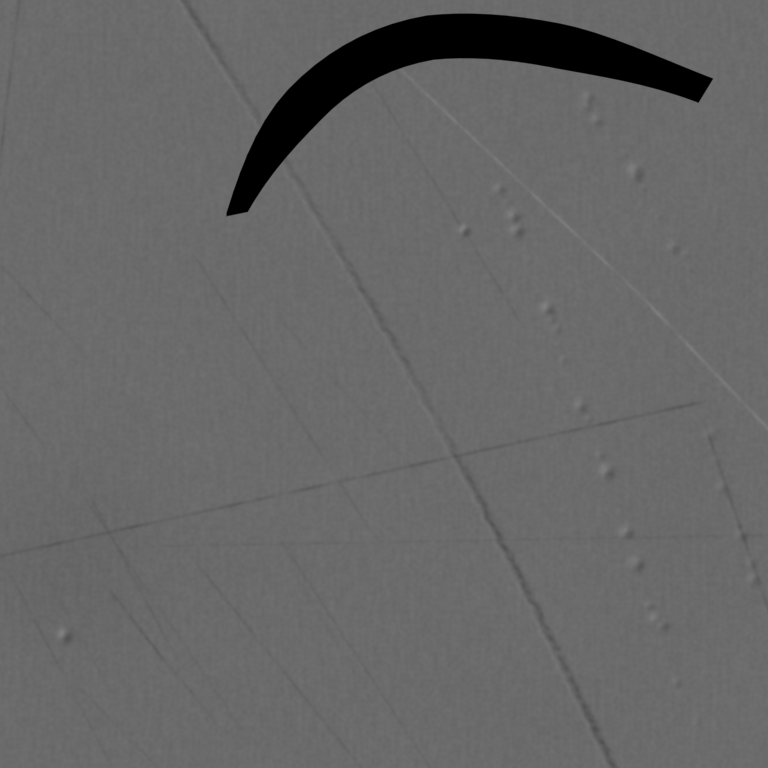
Write a Shadertoy shader that draws this texture.

```glsl
// A scuffed grey metal plate crossed by fine scratches, with a black curved band on top.
// Gradient noise makes the grain, soft line profiles make the scratches and dents,
// and two joined quadratic curves with a varying radius make the band.

float hash(vec2 p) {
    vec3 q = fract(p.xyx * 0.1031);
    q += dot(q, q.yzx + 33.33);
    return fract((q.x + q.y) * q.z);
}

vec2 gradient(vec2 cell) {
    float angle = 6.2832 * hash(cell);
    return vec2(cos(angle), sin(angle));
}

float gradientNoise(vec2 p) {
    vec2 i = floor(p), f = p - i, u = f * f * f * (f * (f * 6.0 - 15.0) + 10.0);
    vec2 e = vec2(0.0, 1.0);
    float low = mix(dot(gradient(i), f), dot(gradient(i + e.yx), f - e.yx), u.x);
    float high = mix(dot(gradient(i + e), f - e), dot(gradient(i + 1.0), f - 1.0), u.x);
    return mix(low, high, u.y);
}

// Soft line from a to b, fading at its ends and worn unevenly along its length
float scratch(vec2 p, vec2 a, vec2 b, float width) {
    float len = length(b - a);
    vec2 dir = (b - a) / len, r = p - a;
    float along = dot(r, dir), across = (dir.x * r.y - dir.y * r.x) / width;
    float ends = smoothstep(0.0, 0.04, along) * (1.0 - smoothstep(len - 0.04, len, along));
    float wear = 0.8 + gradientNoise(vec2(along * 30.0, a.x * 91.0 + a.y * 37.0));
    return exp(-across * across) * ends * wear;
}

// Small pit, lit on its upper left and shaded on its lower right
float dent(vec2 p, vec2 centre, float size) {
    vec2 r = (p - centre) / size;
    return dot(r, vec2(-0.8, 0.6)) * exp(-dot(r, r));
}

// Row of dents scattered unevenly from a to b
float dentRow(vec2 p, vec2 a, vec2 b, float seed) {
    float sum = 0.0;
    for (float i = 0.0; i < 18.0; i++) {
        float t = (i + hash(vec2(i, seed))) / 18.0;
        vec2 jitter = 0.012 * (vec2(hash(vec2(i, seed + 1.0)), hash(vec2(i, seed + 2.0))) - 0.5);
        float depth = pow(hash(vec2(i, seed + 3.0)), 2.0);
        sum += depth * dent(p, mix(a, b, t) + jitter, 0.004 + 0.004 * depth);
    }
    return sum;
}

vec2 curve(vec2 a, vec2 b, vec2 c, float t) {
    return mix(mix(a, b, t), mix(b, c, t), t);
}

vec2 bandCentre(float s) {
    vec2 joint = vec2(0.56, 0.951);
    return s < 1.0 ? curve(vec2(0.307, 0.721), vec2(0.391, 0.922), joint, s)
                   : curve(joint, vec2(0.703, 0.966), vec2(0.919, 0.882), s - 1.0);
}

float bandDistance(vec2 p) {
    float d = 1.0;
    vec2 a = bandCentre(0.0);
    for (float i = 1.0; i <= 32.0; i++) {
        vec2 b = bandCentre(i / 16.0), ab = b - a;
        float h = clamp(dot(p - a, ab) / dot(ab, ab), 0.0, 1.0);
        float s = (i - 1.0 + h) / 16.0;
        float radius = 0.007 + 0.022 * smoothstep(-0.2, 0.45, s) - 0.011 * smoothstep(1.5, 2.0, s);
        d = min(d, length(p - a - ab * h) - radius);
        a = b;
    }
    // Flat cuts at both ends
    d = max(d, dot(p - bandCentre(2.0), vec2(0.85, -0.52)));
    return max(d, dot(p - bandCentre(0.0), vec2(0.2, -0.98)));
}

void mainImage(out vec4 fragColor, in vec2 fragCoord) {
    vec2 uv = fragCoord / iResolution.xy;

    // Plate with broad mottling, fine grain and faint upright brushing
    float grey = 0.419 + 0.008 * gradientNoise(uv * 5.0 + 3.0);
    grey += 0.018 * gradientNoise(uv * 165.0) + 0.012 * gradientNoise(uv * 75.0);
    grey += 0.012 * gradientNoise(uv * vec2(150.0, 25.0) + 40.0);
    vec2 stain = (uv - vec2(0.09, 0.25)) / vec2(0.11, 0.13);
    grey -= 0.018 * exp(-dot(stain, stain));

    // Deep bowed scratch with a beaded dark core and a pale left lip
    float v = 1.0 - uv.y;
    float across = 0.87 * (uv.x - 0.24 - 0.56 * v - 0.024 * sin(3.1416 * v));
    across += 0.003 * gradientNoise(vec2(v * 60.0, 7.0));
    float beads = 0.8 + 0.8 * gradientNoise(vec2(v * 110.0, across * 130.0));
    float strength = 0.65 + 0.7 * gradientNoise(vec2(v * 6.0, 2.5));
    grey -= 0.105 * strength * beads * exp(-pow(across / 0.0048, 2.0));
    grey += 0.022 * exp(-pow((across + 0.008) / 0.003, 2.0));

    // Long cross scratches and the bright diagonal
    grey -= 0.048 * scratch(uv, vec2(-0.04, 0.267), vec2(0.94, 0.482), 0.0026);
    grey -= 0.018 * scratch(uv, vec2(0.17, 0.288), vec2(1.04, 0.304), 0.0024);
    grey += 0.055 * scratch(uv, vec2(0.51, 0.92), vec2(0.84, 0.61), 0.0024);
    grey += 0.055 * scratch(uv, vec2(0.82, 0.63), vec2(1.04, 0.40), 0.0026);
    grey -= 0.025 * scratch(uv, vec2(0.48, 0.90), vec2(0.69, 0.56), 0.0026);
    grey -= 0.035 * scratch(uv, vec2(0.03, 1.04), vec2(-0.005, 0.75), 0.0026);
    grey -= 0.045 * scratch(uv, vec2(0.91, 0.47), vec2(1.01, 0.18), 0.0028);

    // Faint falling scratches, mostly on the left
    for (float i = 0.0; i < 15.0; i++) {
        vec2 start = vec2(0.62 * hash(vec2(i, 11.0)) - 0.1, 0.1 + 0.65 * hash(vec2(i, 23.0)));
        float angle = mix(-0.75, -1.1, hash(vec2(i, 31.0)));
        vec2 end = start + mix(0.15, 0.5, hash(vec2(i, 47.0))) * vec2(cos(angle), sin(angle));
        grey -= mix(0.012, 0.032, hash(vec2(i, 59.0))) * scratch(uv, start, end, 0.0025);
    }

    // Dotted tracks on the right and a few lone pits
    grey += 0.18 * dentRow(uv, vec2(0.64, 0.78), vec2(0.78, 0.41), 5.0);
    grey += 0.18 * dentRow(uv, vec2(0.775, 0.42), vec2(0.91, 0.04), 17.0);
    grey += 0.15 * dentRow(uv, vec2(0.76, 0.88), vec2(0.90, 0.65), 29.0);
    grey += 0.12 * dentRow(uv, vec2(0.92, 0.44), vec2(1.0, 0.20), 41.0);
    grey += 0.2 * (dent(uv, vec2(0.605, 0.70), 0.006) + dent(uv, vec2(0.084, 0.172), 0.008));

    // Black band over everything
    float blur = max(0.0012, 0.7 / iResolution.y);
    grey *= smoothstep(-blur, blur, bandDistance(uv));
    fragColor = vec4(vec3(grey), 1.0);
}
```
